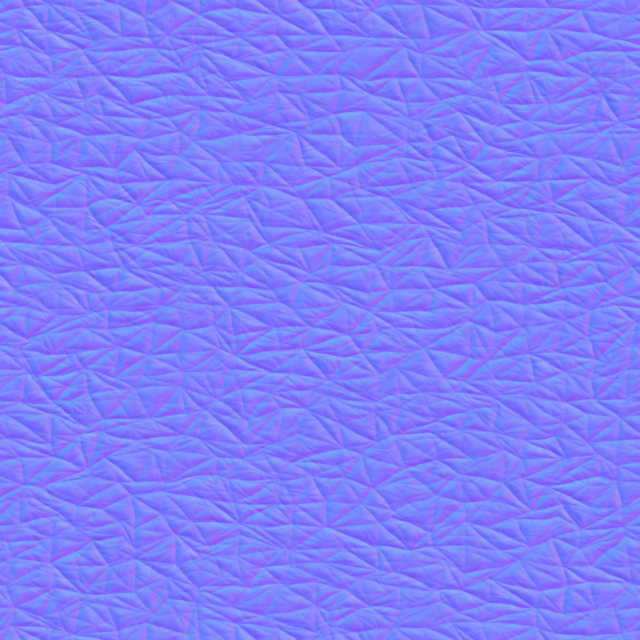
A three.js fragment shader for this texture map:

```glsl
varying vec2 vUv;

#define COARSE_GRID vec2(20.0, 30.0)
#define FINE_GRID vec2(31.0, 47.0)
#define COARSE_SLOPE 0.46
#define FINE_SLOPE 0.24
#define COARSE_WIDTH 0.0085
#define FINE_WIDTH 0.0042
#define CREASE_SOFTNESS 0.0014
#define JITTER 0.78
#define WARP 0.011
#define GRAIN_SLOPE 0.10
#define BLUE_OFFSET 0.008

vec2 hash2(vec2 p) {
  vec3 q = fract(p.xyx * vec3(0.1031, 0.1030, 0.0973));
  q += dot(q, q.yzx + 33.33);
  return fract((q.xx + q.yz) * q.zy);
}

// Smooth vector noise that repeats over the canvas
vec2 noise2(vec2 uv, vec2 grid, float seed) {
  vec2 p = uv * grid;
  vec2 i = floor(p);
  vec2 f = p - i;
  f = f * f * (3.0 - 2.0 * f);
  vec2 a = hash2(mod(i, grid) + seed);
  vec2 b = hash2(mod(i + vec2(1.0, 0.0), grid) + seed);
  vec2 c = hash2(mod(i + vec2(0.0, 1.0), grid) + seed);
  vec2 d = hash2(mod(i + 1.0, grid) + seed);
  return mix(mix(a, b, f.x), mix(c, d, f.x), f.y) - 0.5;
}

// Jittered network node, in canvas units
vec2 node(vec2 cell, vec2 grid, float seed) {
  vec2 offset = (hash2(mod(cell, grid) + seed) - 0.5) * JITTER;
  return (cell + 0.5 + offset) / grid;
}

// Weighted slope (xy) and weight (z) of one crease
vec3 crease(vec2 p, vec2 a, vec2 b, float depth, float width) {
  vec2 ab = b - a;
  vec2 away = p - a - ab * clamp(dot(p - a, ab) / dot(ab, ab), 0.0, 1.0);
  float dist = sqrt(dot(away, away) + CREASE_SOFTNESS * CREASE_SOFTNESS);
  float groove = depth * exp(-dist / width);
  float weight = groove * groove;
  weight *= weight;
  return vec3(away / dist * groove, 1.0) * weight;
}

// Triangulated crease network; the deepest crease dominates smoothly
vec2 creaseSlope(vec2 p, vec2 grid, float width, float seed) {
  vec2 home = floor(p * grid);
  vec3 total = vec3(0.0, 0.0, 0.00002);
  for (int y = -2; y <= 1; y++) {
    for (int x = -2; x <= 1; x++) {
      vec2 cell = home + vec2(float(x), float(y));
      vec2 a = node(cell, grid, seed);
      vec2 b = node(cell + vec2(1.0, 0.0), grid, seed);
      vec2 c = node(cell + vec2(0.0, 1.0), grid, seed);
      vec2 d = node(cell + 1.0, grid, seed);
      vec2 id = mod(cell, grid) + seed;
      vec2 depth = hash2(id + 71.0);
      vec2 pick = hash2(id + 137.0);
      total += crease(p, a, b, mix(0.55, 1.0, depth.x), width);
      total += crease(p, a, c, mix(0.3, 0.85, depth.y), width);
      bool rising = pick.x < 0.5;
      total += crease(p, rising ? a : b, rising ? d : c,
                      mix(0.45, 1.0, pick.y), width);
    }
  }
  return total.xy / total.z;
}

void main() {
  // Bend the creases
  vec2 p = vUv + WARP * noise2(vUv, vec2(7.0), 11.0);
  p += 0.005 * noise2(vUv, vec2(33.0, 41.0), 29.0);

  // Main folds, finer wrinkles and skin grain
  vec2 slope = COARSE_SLOPE * creaseSlope(p, COARSE_GRID, COARSE_WIDTH, 3.0);
  float patchiness = 1.0 + noise2(vUv, vec2(9.0), 47.0).x;
  slope += FINE_SLOPE * patchiness
         * creaseSlope(p, FINE_GRID, FINE_WIDTH, 211.0);
  slope += GRAIN_SLOPE * noise2(vUv, vec2(70.0, 95.0), 61.0);
  slope += 0.5 * GRAIN_SLOPE * noise2(vUv, vec2(170.0, 210.0), 83.0);

  // Pack the surface normal as a colour
  vec3 normal = normalize(vec3(-slope, 1.0));
  vec3 color = normal * 0.5 + 0.5;
  color.b -= BLUE_OFFSET;
  gl_FragColor = vec4(color, 1.0);
}
```
